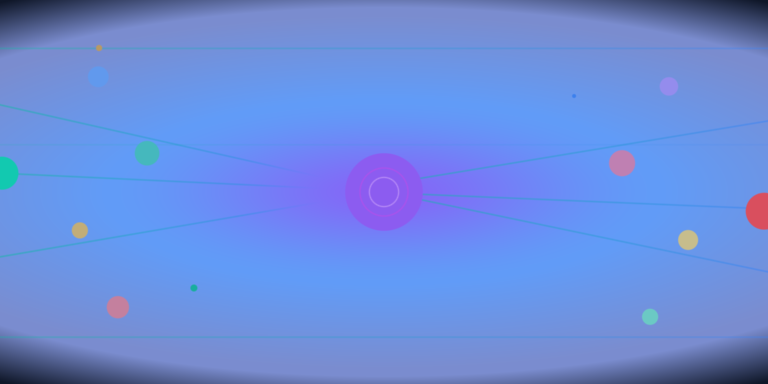
Give the GLSL for this background, as a WebGL 1 fragment shader.

```glsl
precision highp float;
// A wide elliptical glow, violet to blue to slate with dark corners, crossed by
// thin teal-to-blue beams, with scattered dots and a ringed violet disc on top.
// Distances are in canvas heights: x runs 0 to 2, y runs 0 to 1.
uniform vec2 u_resolution;

const vec3 TEAL = vec3(0.08, 0.72, 0.65);
const vec3 BLUE = vec3(0.23, 0.51, 0.96);

// Smooth coverage of a signed distance, about one pixel soft
float cover(float dist) {
  float soft = 1.0 / u_resolution.y;
  return 1.0 - smoothstep(-soft, soft, dist);
}

// Elliptical radial gradient, three times wider than tall
vec3 glow(vec2 p) {
  float d = length((p - vec2(1.0, 0.5)) * vec2(0.333, 1.0));
  vec3 color = mix(vec3(0.53, 0.38, 0.97), vec3(0.38, 0.61, 0.97), smoothstep(-0.04, 0.25, d));
  color = mix(color, vec3(0.48, 0.55, 0.81), clamp((d - 0.24) / 0.22, 0.0, 1.0));
  return mix(color, vec3(0.06, 0.09, 0.16), clamp((d - 0.48) / 0.115, 0.0, 1.0));
}

// Thin segment from a to b, shading from teal to blue
void beam(inout vec3 color, vec2 p, vec2 a, vec2 b, float alpha) {
  vec2 ab = b - a;
  float t = clamp(dot(p - a, ab) / dot(ab, ab), 0.0, 1.0);
  float mask = cover(length(p - a - ab * t) - 0.0022);
  color = mix(color, mix(TEAL, BLUE, t), mask * alpha);
}

void dot2d(inout vec3 color, vec2 p, vec2 center, float radius, vec3 tint) {
  color = mix(color, tint, cover(length(p - center) - radius));
}

void main() {
  vec2 p = gl_FragCoord.xy / u_resolution * vec2(2.0, 1.0);
  vec3 color = glow(p);

  // Level beams and the fan of beams on both sides of the disc
  vec3 leftY = vec3(0.727, 0.549, 0.331);
  vec3 rightY = vec3(0.685, 0.456, 0.292);
  vec3 innerY = vec3(0.52, 0.498, 0.5);
  vec3 levelAlpha = vec3(0.35, 0.14, 0.35);
  vec3 levelY = vec3(0.874, 0.623, 0.122);
  for (int i = 0; i < 3; i++) {
    beam(color, p, vec2(0.0, levelY[i]), vec2(2.0, levelY[i]), levelAlpha[i]);
    vec2 middle = vec2(1.0, 0.502);
    vec2 leftEdge = vec2(0.0, leftY[i]);
    beam(color, p, leftEdge, mix(leftEdge, middle, 0.86), 0.5 * smoothstep(0.86, 0.6, p.x));
    beam(color, p, vec2(1.0, innerY[i]), vec2(2.0, rightY[i]), 0.5);
  }

  // Dots on the left
  dot2d(color, p, vec2(0.005, 0.549), 0.043, vec3(0.07, 0.79, 0.69));
  dot2d(color, p, vec2(0.383, 0.601), 0.032, vec3(0.27, 0.72, 0.74));
  dot2d(color, p, vec2(0.256, 0.800), 0.027, vec3(0.38, 0.60, 0.93));
  dot2d(color, p, vec2(0.258, 0.875), 0.008, vec3(0.72, 0.60, 0.40));
  dot2d(color, p, vec2(0.208, 0.400), 0.021, vec3(0.76, 0.68, 0.47));
  dot2d(color, p, vec2(0.307, 0.200), 0.029, vec3(0.77, 0.50, 0.62));
  dot2d(color, p, vec2(0.505, 0.250), 0.009, vec3(0.10, 0.68, 0.62));

  // Dots on the right
  dot2d(color, p, vec2(1.990, 0.450), 0.048, vec3(0.85, 0.31, 0.37));
  dot2d(color, p, vec2(1.620, 0.575), 0.034, vec3(0.75, 0.50, 0.70));
  dot2d(color, p, vec2(1.742, 0.775), 0.024, vec3(0.58, 0.55, 0.93));
  dot2d(color, p, vec2(1.792, 0.375), 0.026, vec3(0.78, 0.74, 0.55));
  dot2d(color, p, vec2(1.693, 0.175), 0.021, vec3(0.42, 0.79, 0.77));
  dot2d(color, p, vec2(1.495, 0.750), 0.005, vec3(0.23, 0.50, 0.93));

  // Central disc with a pink and a pale ring
  float r = length(p - vec2(1.0, 0.5));
  color = mix(color, vec3(0.55, 0.36, 0.94), cover(r - 0.101));
  color = mix(color, vec3(0.70, 0.31, 0.92), 0.7 * cover(abs(r - 0.0625) - 0.0018));
  color = mix(color, vec3(0.72, 0.55, 0.97), 0.8 * cover(abs(r - 0.038) - 0.0018));

  gl_FragColor = vec4(color, 1.0);
}
```
